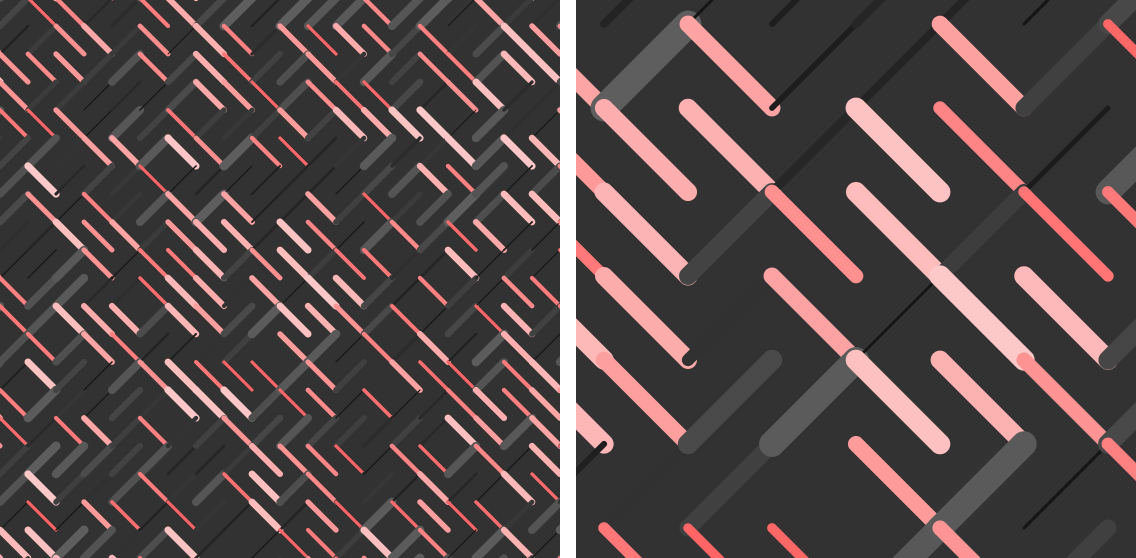
Left, the full canvas; right, a detail of the centre.
Give the GLSL for this pattern, as a Shadertoy shader.

```glsl
// Grid of round-capped diagonal strokes, one per square cell, on charcoal.
// A hash picks each direction and weight: falling strokes run from coral to
// pale pink, rising ones from black to grey, both lighter as they thicken.

const float COLUMNS = 20.0;

vec2 hash22(vec2 cell) {
    vec3 q = fract(cell.xyx * vec3(0.1031, 0.1030, 0.0973));
    q += dot(q, q.yzx + 33.33);
    return fract((q.xx + q.yz) * q.zy);
}

float segmentDistance(vec2 p, vec2 a, vec2 b) {
    vec2 along = b - a;
    float h = clamp(dot(p - a, along) / dot(along, along), 0.0, 1.0);
    return length(p - a - along * h);
}

// Paints the stroke of one cell over the colour below it.
vec3 paintStroke(vec3 below, vec2 p, vec2 cell, float pixel) {
    vec2 rnd = hash22(cell + 57.0);
    float weight = rnd.y;
    bool falling = rnd.x < 0.49;

    vec2 start = falling ? vec2(0.0, 1.0) : vec2(0.0);
    vec2 end = falling ? vec2(1.0, 0.0) : vec2(1.0);
    float radius = falling ? mix(0.055, 0.128, weight) : mix(0.012, 0.16, weight);
    vec3 pink = mix(vec3(1.0, 0.39, 0.39), vec3(0.99, 0.79, 0.79), weight);
    vec3 grey = vec3(mix(0.07, 0.37, weight));

    float d = segmentDistance(p - cell, start, end) - radius;
    float cover = clamp(0.5 - d / pixel, 0.0, 1.0);
    return mix(below, falling ? pink : grey, cover);
}

void mainImage(out vec4 fragColor, in vec2 fragCoord) {
    float pixel = COLUMNS / iResolution.x;
    vec2 p = fragCoord * pixel;
    vec2 home = floor(p);
    vec3 color = vec3(0.196);

    // Caps spill into neighbours: stack columns left to right, top to bottom.
    for (int x = -1; x <= 1; x++) {
        for (int y = 1; y >= -1; y--) {
            color = paintStroke(color, p, home + vec2(x, y), pixel);
        }
    }
    fragColor = vec4(color, 1.0);
}
```
